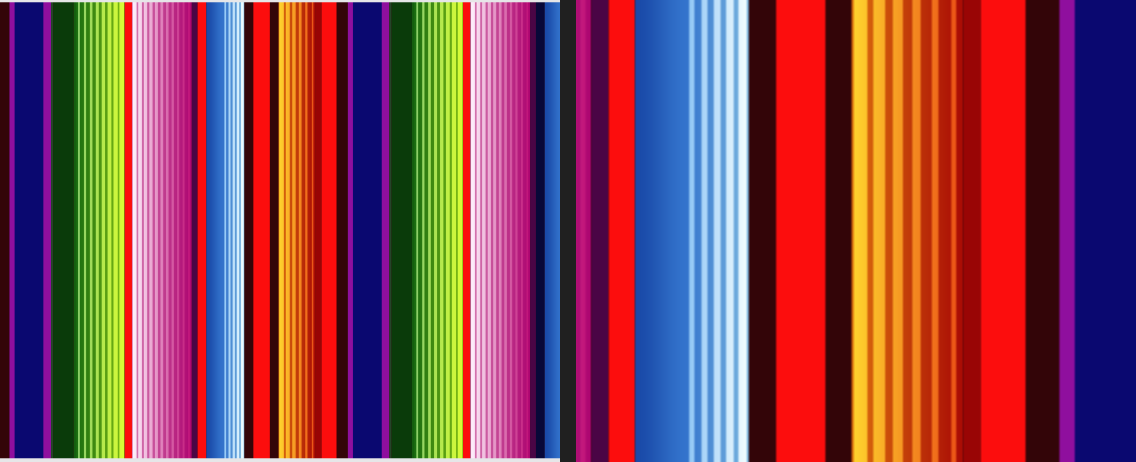
Left: the whole. Right: its middle third, enlarged.
Give the GLSL for this pattern, as a Shadertoy shader.

```glsl
const float CANVAS = 768.0;   // design units across the canvas width
const float PERIOD = 464.0;   // width of one full blanket repeat
const float START  = 13.0;    // where the first repeat begins

const vec3 BROWN  = vec3(0.20, 0.02, 0.03);
const vec3 RED    = vec3(0.99, 0.05, 0.05);
const vec3 NAVY   = vec3(0.04, 0.03, 0.44);
const vec3 VIOLET = vec3(0.56, 0.06, 0.62);
const vec3 FOREST = vec3(0.04, 0.23, 0.04);
const vec3 PLUM   = vec3(0.29, 0.02, 0.27);
const vec3 INK    = vec3(0.03, 0.03, 0.22);

// Smooth coverage of the interval from a to b
float span(float x, float a, float b, float soft) {
    return smoothstep(a - soft, a + soft, x) - smoothstep(b - soft, b + soft, x);
}

vec3 band(vec3 under, float x, float a, float b, vec3 color, float soft) {
    return mix(under, color, span(x, a, b, soft));
}

// Graded ground with evenly spaced threads; width is a (first, last) pair
vec3 ribbon(vec3 under, float x, float a, float b, float count,
            vec3 groundA, vec3 groundB, vec3 threadA, vec3 threadB,
            vec2 width, float soft) {
    float t = clamp((x - a) / (b - a), 0.0, 1.0);
    float pitch = (b - a) / count;
    float dist = abs(fract(t * count) - 0.5) * pitch;
    float halfWidth = 0.5 * mix(width.x, width.y, t);
    float thread = 1.0 - smoothstep(halfWidth - soft, halfWidth + soft, dist);
    vec3 color = mix(mix(groundA, groundB, t), mix(threadA, threadB, t), thread);
    return band(under, x, a, b, color, soft);
}

// One repeat of the striped cloth
vec3 serape(float x, float cell, float soft) {
    vec3 c = BROWN;

    // Navy framed in violet
    c = band(c, x, 0.0, 57.0, VIOLET, soft);
    c = band(c, x, 7.0, 46.5, NAVY, soft);

    // Forest to lime
    c = band(c, x, 57.0, 60.0, vec3(0.14, 0.27, 0.16), soft);
    c = band(c, x, 60.0, 88.0, FOREST, soft);
    c = band(c, x, 88.0, 92.0, vec3(0.08, 0.37, 0.06), soft);
    c = ribbon(c, x, 91.0, 158.0, 8.0,
               vec3(0.09, 0.42, 0.06), vec3(0.50, 0.74, 0.08),
               vec3(0.53, 0.80, 0.42), vec3(0.86, 1.00, 0.20),
               vec2(2.2, 6.6), soft);
    c = band(c, x, 158.0, 168.0, RED, soft);

    // White pink to magenta
    c = ribbon(c, x, 168.0, 250.0, 11.0,
               vec3(0.84, 0.48, 0.70), vec3(0.68, 0.02, 0.44),
               vec3(1.00, 0.96, 1.00), vec3(0.75, 0.05, 0.46),
               vec2(5.4, 2.2), soft);
    c = band(c, x, 250.0, 258.0, PLUM, soft);

    // Accent alternates between repeats
    vec3 accent = mod(cell, 2.0) < 0.5 ? RED : INK;
    c = band(c, x, 258.0, 270.0, accent, soft);

    // Blue to ice
    float blueFade = smoothstep(270.0, 294.0, x);
    vec3 blue = mix(vec3(0.10, 0.29, 0.66), vec3(0.20, 0.45, 0.80), blueFade);
    c = band(c, x, 270.0, 294.0, blue, soft);
    c = ribbon(c, x, 293.0, 322.0, 5.0,
               vec3(0.20, 0.45, 0.80), vec3(0.48, 0.72, 0.88),
               vec3(0.55, 0.77, 0.96), vec3(0.96, 1.00, 1.00),
               vec2(2.2, 4.0), soft);

    // Gold to ember between red bars
    c = band(c, x, 334.5, 357.0, RED, soft);
    c = ribbon(c, x, 369.0, 420.0, 6.0,
               vec3(0.86, 0.43, 0.05), vec3(0.66, 0.04, 0.02),
               vec3(1.00, 0.84, 0.18), vec3(0.92, 0.30, 0.08),
               vec2(6.6, 1.8), soft);
    c = band(c, x, 420.0, 428.0, vec3(0.60, 0.02, 0.02), soft);
    return band(c, x, 428.0, 448.5, RED, soft);
}

void mainImage(out vec4 fragColor, in vec2 fragCoord) {
    float pixel = CANVAS / iResolution.x;
    float soft = max(0.6 * pixel, 0.8);
    float x = fragCoord.x * pixel;

    // The seam lies inside the brown band
    float lead = 7.0;
    float shifted = x - START + lead;
    float cell = floor(shifted / PERIOD);
    vec3 color = serape(mod(shifted, PERIOD) - lead, cell, soft);

    // Pale margins above and below the cloth
    float y = fragCoord.y / iResolution.y;
    float edge = 0.6 / iResolution.y;
    float cloth = span(y, 0.008, 0.995, edge);
    color = mix(vec3(0.90, 0.90, 0.91), color, cloth);

    fragColor = vec4(color, 1.0);
}
```
